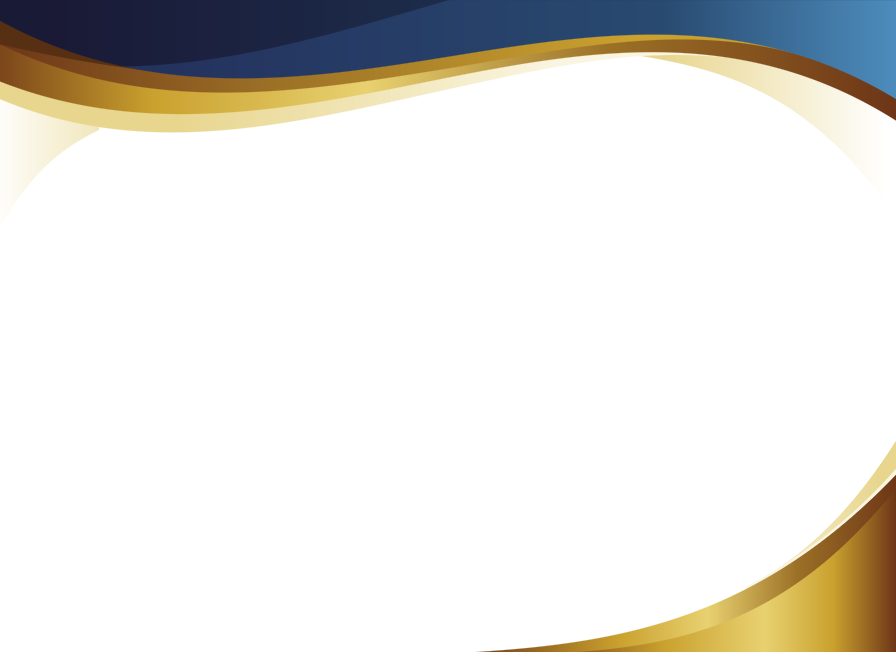
A WebGL 1 fragment shader for this background:

```glsl
precision highp float;
// White certificate background framed by sweeping blue and gold ribbons.

uniform vec2 u_resolution;

const vec3 WHITE  = vec3(1.0);
const vec3 NAVY   = vec3(0.10, 0.10, 0.21);
const vec3 INK    = vec3(0.11, 0.17, 0.29);
const vec3 INDIGO = vec3(0.14, 0.20, 0.37);
const vec3 STEEL  = vec3(0.16, 0.29, 0.44);
const vec3 SKY    = vec3(0.30, 0.55, 0.74);
const vec3 UMBER  = vec3(0.34, 0.19, 0.08);
const vec3 BROWN  = vec3(0.43, 0.21, 0.09);
const vec3 OCHRE  = vec3(0.61, 0.44, 0.15);
const vec3 GOLD   = vec3(0.79, 0.63, 0.18);
const vec3 SHINE  = vec3(0.91, 0.82, 0.44);
const vec3 CREAM  = vec3(0.91, 0.84, 0.56);
const vec3 PALE   = vec3(0.98, 0.96, 0.88);

// Linear position of x between two stops.
float span(float a, float b, float x) {
  return clamp((x - a) / (b - a), 0.0, 1.0);
}

// Height of a cubic Bezier whose control points are evenly spaced in x.
float arc(float x, float x0, float x1, vec4 h) {
  float t = span(x0, x1, x);
  float s = 1.0 - t;
  return dot(h, vec4(s * s * s, 3.0 * s * s * t, 3.0 * s * t * t, t * t * t));
}

// Two arcs joined in the middle of the canvas.
float wave(float x, vec4 left, vec4 right) {
  return x < 0.5 ? arc(x, 0.0, 0.5, left) : arc(x, 0.5, 1.0, right);
}

// Smooth coverage of the area above an edge; y grows downward.
float above(float y, float edge) {
  float pixel = 100.0 / u_resolution.y;
  return clamp((edge - y) / (1.2 * pixel) + 0.5, 0.0, 1.0);
}

// Metallic sheen: brown, gold, highlight, shade, brown.
vec3 metal(float x, float start, vec3 stops, vec3 shade) {
  vec3 c = mix(BROWN, GOLD, span(start, stops.x, x));
  c = mix(c, SHINE, span(stops.x, stops.y, x));
  c = mix(c, shade, span(stops.y, stops.z, x));
  return mix(c, BROWN, span(stops.z, 1.0, x));
}

// Pale swooshes in the upper corners.
vec3 paintSwooshes(vec3 c, float x, float y) {
  float right = arc(x, 0.716, 1.0, vec4(8.6, 10.8, 14.5, 33.2));
  float left = arc(x, 0.0, 0.111, vec4(34.9, 25.8, 22.4, 19.9));
  vec3 rightTint = mix(CREAM, WHITE, span(0.74, 0.99, x));
  vec3 leftTint = mix(WHITE, CREAM, 0.65 * span(-0.01, 0.12, x));
  c = mix(c, rightTint, above(y, right) * step(0.716, x));
  return mix(c, leftTint, above(y, left) * step(x, 0.111));
}

// Header ribbons, painted from the lowest edge to the highest.
vec3 paintHeader(vec3 c, float x, float y) {
  float creamEdge = wave(x, vec4(15.2, 24.9, 18.7, 13.7), vec4(13.7, 8.7, 3.05, 18.5));
  float goldEdge = wave(x, vec4(12.5, 21.5, 16.5, 11.9), vec4(11.9, 7.35, 4.0, 18.5));
  float trimEdge = wave(x, vec4(6.8, 17.9, 14.2, 10.5), vec4(10.5, 6.8, 0.9, 14.9));
  float blueEdge = wave(x, vec4(3.2, 15.6, 12.4, 8.7), vec4(8.7, 5.0, 1.3, 15.2));
  float foldEdge = arc(x, 0.0, 0.169, vec4(6.8, 8.6, 10.0, 10.9));
  float navyEdge = arc(x, 0.13, 0.501, vec4(10.2, 10.2, 5.0, 0.0));

  vec3 trim = mix(mix(BROWN, OCHRE, span(0.0, 0.3, x)), GOLD, span(0.3, 0.7, x));
  vec3 blue = mix(mix(INDIGO, STEEL, span(0.2, 0.74, x)), SKY, span(0.74, 1.0, x));
  vec3 navy = mix(NAVY, INK, span(0.05, 0.48, x));

  c = mix(c, mix(CREAM, PALE, span(0.2, 0.62, x)), above(y, creamEdge));
  c = mix(c, metal(x, -0.03, vec3(0.17, 0.41, 0.68), OCHRE), above(y, goldEdge));
  c = mix(c, trim, above(y, trimEdge));
  c = mix(c, UMBER, above(y, foldEdge) * step(x, 0.169));
  return mix(c, mix(blue, navy, above(y, navyEdge)), above(y, blueEdge));
}

// Gold corner at the lower right with its cream rim.
vec3 paintCorner(vec3 c, float x, float y) {
  float rimEdge = arc(x, 0.833, 1.0, vec4(90.0, 86.1, 79.7, 67.6));
  float gapEdge = arc(x, 0.833, 1.0, vec4(90.1, 85.8, 80.5, 71.9));
  float bandEdge = arc(x, 0.508, 1.0, vec4(100.2, 98.9, 96.4, 72.8));
  float panelEdge = arc(x, 0.625, 1.0, vec4(100.2, 99.1, 96.4, 74.9));

  vec3 band = metal(x, 0.52, vec3(0.69, 0.79, 0.89), OCHRE);
  vec3 panel = metal(x, 0.6, vec3(0.74, 0.853, 0.93), GOLD);
  float rim = step(0.833, x);

  c = mix(c, mix(PALE, CREAM, span(0.83, 0.98, x)), rim * (1.0 - above(y, rimEdge)));
  c = mix(c, PALE, rim * (1.0 - above(y, gapEdge)));
  c = mix(c, band, step(0.508, x) * (1.0 - above(y, bandEdge)));
  return mix(c, panel, step(0.625, x) * (1.0 - above(y, panelEdge)));
}

void main() {
  // x runs 0 to 1; y is a percentage of the height, measured from the top.
  vec2 uv = gl_FragCoord.xy / u_resolution;
  float x = uv.x;
  float y = 100.0 * (1.0 - uv.y);

  vec3 color = paintSwooshes(WHITE, x, y);
  color = paintHeader(color, x, y);
  color = paintCorner(color, x, y);
  gl_FragColor = vec4(color, 1.0);
}
```
